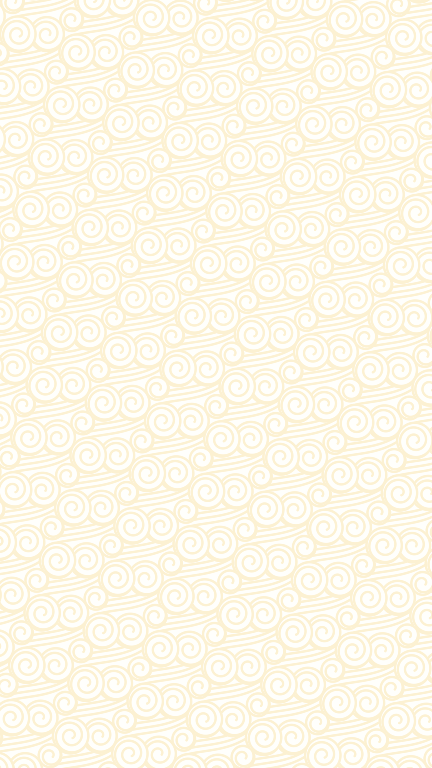
This pattern is drawn by a Shadertoy shader. Its source:

```glsl
#define CANVAS_WIDTH 648.0
#define STEP_ACROSS vec2(88.8, -27.0)
#define STEP_UP vec2(23.0, 78.7)
#define ANCHOR vec2(-34.0, 102.0)
#define LINE_WIDTH 3.7
#define COIL_PITCH 10.8
#define CORE_RADIUS 4.5
#define TAIL_SPACING 8.5
#define PAPER vec3(1.0, 1.0, 0.99)
#define CREAM vec3(0.99, 0.945, 0.825)

const float TAU = 6.2831853;

// Wraps a point into the slanted cell centred on the origin
vec2 foldCell(vec2 p) {
    mat2 lattice = mat2(STEP_ACROSS, STEP_UP);
    vec2 cell = inverse(lattice) * p;
    return lattice * (cell - round(cell));
}

float stroke(float dist, float pixel) {
    return 1.0 - smoothstep(-0.5 * pixel, 0.5 * pixel, dist - 0.5 * LINE_WIDTH);
}

// Distance to a ring and the coil that winds inward from it
float coilDistance(vec2 p, float radius, float startTurn) {
    float r = length(p);
    float turns = (radius - CORE_RADIUS) / COIL_PITCH;
    float turn = fract(startTurn - atan(p.y, p.x) / TAU);
    float lap = round((radius - r) / COIL_PITCH - turn);
    lap = clamp(lap, 0.0, max(floor(turns - turn), 0.0));
    float coil = abs(radius - COIL_PITCH * (lap + turn) - r);
    float tipAngle = TAU * (startTurn - turns);
    float tip = length(p - CORE_RADIUS * vec2(cos(tipAngle), sin(tipAngle)));
    return min(abs(r - radius), min(coil, tip));
}

// Lays an opaque curl over the ink below it
float addCurl(float ink, vec2 p, float radius, float startTurn, float pixel) {
    p = foldCell(p);
    float below = length(p) < radius ? 0.0 : ink;
    return max(below, stroke(coilDistance(p, radius, startTurn), pixel));
}

// Three parallel wind lines sweeping up to the right
float tailDistance(vec2 p) {
    vec2 middle = vec2(17.5, -40.0);
    p = foldCell(p - middle) + middle;
    float rise = 0.15 * p.x + 0.00004 * p.x * p.x * p.x;
    float slope = 0.15 + 0.00012 * p.x * p.x;
    float nearest = 1e3;
    for (int i = 0; i < 3; i++) {
        float level = -48.0 + TAIL_SPACING * float(i);
        nearest = min(nearest, abs(p.y - level - rise));
    }
    return nearest * inversesqrt(1.0 + slope * slope);
}

void mainImage(out vec4 fragColor, in vec2 fragCoord) {
    float pixel = CANVAS_WIDTH / iResolution.x;
    vec2 p = (fragCoord - 0.5 * iResolution.xy) * pixel - ANCHOR;

    // Tails lie lowest, then the right, left and small curls
    float ink = stroke(tailDistance(p), pixel);
    ink = addCurl(ink, p - vec2(43.5, 0.0), 25.5, 0.9, pixel);
    ink = addCurl(ink, p, 26.5, 0.9, pixel);
    ink = addCurl(ink, p - vec2(-31.0, -30.0), 17.0, 0.1, pixel);

    fragColor = vec4(mix(PAPER, CREAM, ink), 1.0);
}
```
